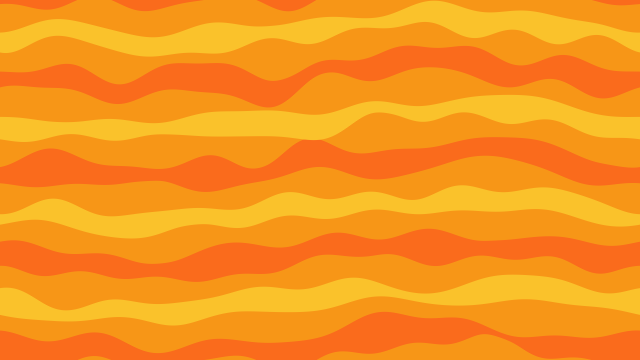
Write a Shadertoy shader that draws this background.

```glsl
const vec3 ORANGE = vec3(0.97, 0.59, 0.09);
const vec3 RED    = vec3(0.98, 0.42, 0.11);
const vec3 YELLOW = vec3(0.98, 0.76, 0.17);

const int   BANDS       = 8;      // even, so the two colours alternate across the wrap
const float FIRST_BAND  = 0.04;   // height of the lowest band
const float RED_HALF    = 0.031;  // mean half thickness, in canvas heights
const float YELLOW_HALF = 0.026;
const float SWELL       = 0.03;   // slow rise shared by all bands
const float SWELL_CREST = 0.7;
const float DRIFT       = 0.012;  // meander of each band
const float EDGE_WAVE   = 0.55;   // edge ripple relative to half thickness
const float THINNEST    = 0.012;  // rounds off the narrow necks
const int   MIN_WAVES   = 2;      // whole wave counts across the canvas
const int   MAX_WAVES   = 8;
const float TAU         = 6.2831853;

float hash(vec2 p) {
    vec3 q = fract(p.xyx * vec3(0.1031, 0.1030, 0.0973));
    q += dot(q, q.yzx + 33.33);
    return fract((q.x + q.y) * q.z);
}

// Layered sines with random phase and strength, periodic over x = 0..1
float waves(float x, float seed) {
    float sum = 0.0;
    for (int i = MIN_WAVES; i <= MAX_WAVES; i++) {
        float n = float(i);
        float phase = hash(vec2(n, seed));
        float strength = 0.3 + hash(vec2(seed + 71.0, n));
        sum += strength * inversesqrt(n) * sin(TAU * (n * x + phase));
    }
    return sum;
}

// Distance from a band's midline to one edge, kept smoothly above zero
float edgeOffset(float x, float halfWidth, float seed) {
    float t = halfWidth * (1.0 + EDGE_WAVE * waves(x, seed));
    return 0.5 * (t + sqrt(t * t + THINNEST * THINNEST));
}

void mainImage(out vec4 fragColor, in vec2 fragCoord) {
    vec2 uv = fragCoord / iResolution.xy;
    float pixel = 1.0 / iResolution.y;
    float swell = SWELL * cos(TAU * (uv.x - SWELL_CREST));
    vec3 color = ORANGE;

    for (int k = 0; k < BANDS; k++) {
        bool isRed = k % 2 == 0;
        float halfWidth = isRed ? RED_HALF : YELLOW_HALF;
        float seed = float(k) * 3.0 + 5.0;

        // Signed height above the midline, wrapped vertically
        float mid = FIRST_BAND + float(k) / float(BANDS) + swell + DRIFT * waves(uv.x, seed);
        float d = fract(uv.y - mid + 0.5) - 0.5;

        float above = edgeOffset(uv.x, halfWidth, seed + 1.0);
        float below = edgeOffset(uv.x, halfWidth, seed + 2.0);
        float inside = min(above - d, below + d);
        color = mix(color, isRed ? RED : YELLOW, clamp(inside / pixel + 0.5, 0.0, 1.0));
    }
    fragColor = vec4(color, 1.0);
}
```
